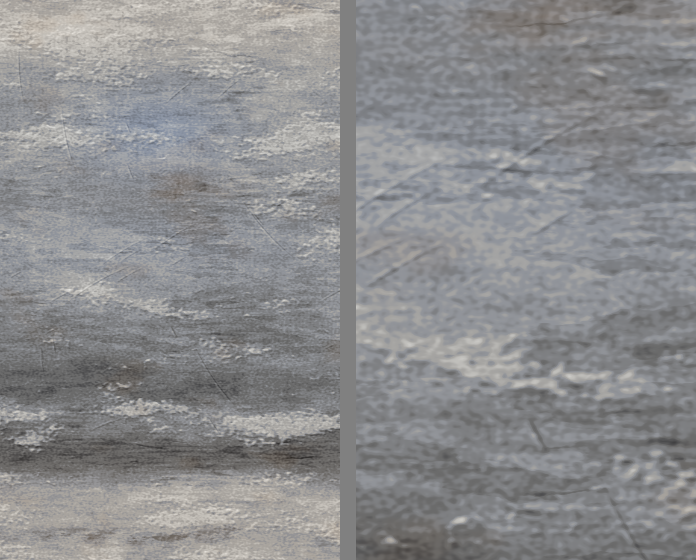
Left: the whole. Right: its middle third, enlarged.
This texture is drawn by a WebGL 1 fragment shader. Its source:

```glsl
precision highp float;
// Weathered plaster wall: misty grey-blue washes, lacy pale crusts, cracks and scratches.
uniform vec2 u_resolution;

const vec3 CHARCOAL = vec3(0.32, 0.32, 0.325);
const vec3 ASH      = vec3(0.42, 0.42, 0.42);
const vec3 SLATE    = vec3(0.495, 0.50, 0.51);
const vec3 MIST     = vec3(0.57, 0.58, 0.60);
const vec3 STONE    = vec3(0.645, 0.64, 0.63);
const vec3 CHALK    = vec3(0.755, 0.75, 0.735);
const vec3 BLUE_TINT = vec3(-0.03, 0.0, 0.05);
const vec3 RUST_TINT = vec3(0.0, -0.04, -0.08);
const vec3 WARM_TINT = vec3(0.012, 0.0, -0.012);
const float CRUST_TONE = 0.745;
const float RELIEF = 0.10;
const float CRACK_DEPTH = 0.13;
const float GRAIN = 0.13;
const int SCRATCHES = 30;

vec2 hash2(vec2 p) {
  p = vec2(dot(p, vec2(127.1, 311.7)), dot(p, vec2(269.5, 183.3)));
  return fract(sin(p) * 43758.545);
}

float corner(vec2 cell, vec2 f, vec2 o) {
  return dot(hash2(cell + o) * 2.0 - 1.0, f - o);
}

float noise(vec2 p) {
  vec2 i = floor(p), f = fract(p);
  vec2 w = f * f * f * (f * (f * 6.0 - 15.0) + 10.0);
  return mix(mix(corner(i, f, vec2(0, 0)), corner(i, f, vec2(1, 0)), w.x),
             mix(corner(i, f, vec2(0, 1)), corner(i, f, vec2(1, 1)), w.x), w.y);
}

float fbm(vec2 p) {
  float sum = 0.0, amp = 0.5;
  for (int k = 0; k < 6; k++) {
    sum += amp * noise(p);
    p = mat2(1.9, 0.2, -0.2, 1.9) * p + 7.3;
    amp *= 0.6;
  }
  return sum;
}

// Soft elliptical spot
float spot(vec2 p, vec2 centre, vec2 radius) {
  vec2 d = (p - centre) / radius;
  return exp(-dot(d, d));
}

// Broad light and dark bands from top to bottom
float bandTone(float y) {
  float v = mix(0.675, 0.585, smoothstep(0.93, 0.84, y));
  v = mix(v, 0.545, smoothstep(0.70, 0.62, y));
  v = mix(v, 0.59, smoothstep(0.60, 0.55, y));
  v = mix(v, 0.51, smoothstep(0.48, 0.41, y));
  v = mix(v, 0.425, smoothstep(0.38, 0.31, y));
  v = mix(v, 0.48, smoothstep(0.31, 0.27, y));
  v = mix(v, 0.375, smoothstep(0.25, 0.20, y));
  return mix(v, 0.645, smoothstep(0.19, 0.11, y));
}

// Ragged coverage of the pale crust, denser in a few places
float crust(vec2 p) {
  float bias = -0.13 + 0.24 * spot(p, vec2(0.20, 0.93), vec2(0.15, 0.06))
    + 0.25 * spot(p, vec2(0.53, 0.72), vec2(0.17, 0.05))
    + 0.20 * spot(p, vec2(0.04, 0.77), vec2(0.10, 0.05))
    + 0.27 * spot(p, vec2(0.46, 0.245), vec2(0.22, 0.022))
    + 0.22 * spot(p, vec2(0.18, 0.26), vec2(0.16, 0.02))
    + 0.22 * spot(p, vec2(0.42, 0.385), vec2(0.07, 0.02))
    + 0.17 * spot(p, vec2(0.30, 0.08), vec2(0.50, 0.07));
  float field = fbm(p * vec2(5.0, 17.0) + 3.7) + 0.22 * noise(p * vec2(110.0, 150.0));
  return smoothstep(-0.02, 0.18, field + bias);
}

// Embossed scratches: a dark groove beside a lit lip
float scratches(vec2 p, float aspect) {
  float sum = 0.0;
  for (int k = 0; k < SCRATCHES; k++) {
    vec2 a = hash2(vec2(float(k), 4.0)), b = hash2(vec2(float(k), 9.0));
    float angle = mix(mix(0.35, 0.75, a.y), mix(1.6, 2.5, a.x), step(0.5, b.x));
    float halfLen = 0.014 + 0.075 * b.y * b.y * b.y;
    vec2 d = p - vec2(a.x * aspect, 0.2 + 0.72 * a.y);
    vec2 dir = vec2(cos(angle), sin(angle));
    float along = dot(d, dir);
    float side = dot(d, vec2(-dir.y, dir.x)) + 1.2 * along * along;
    float groove = exp(-pow(side / 0.0012, 2.0));
    float lip = exp(-pow((side - 0.0027) / 0.0015, 2.0));
    sum += (0.6 * lip - groove) * smoothstep(halfLen, halfLen * 0.3, abs(along));
  }
  return sum;
}

vec3 palette(float v) {
  vec3 c = mix(CHARCOAL, ASH, smoothstep(0.31, 0.42, v));
  c = mix(c, SLATE, smoothstep(0.42, 0.50, v));
  c = mix(c, MIST, smoothstep(0.50, 0.58, v));
  c = mix(c, STONE, smoothstep(0.58, 0.64, v));
  return mix(c, CHALK, smoothstep(0.64, 0.76, v)) + min(v - 0.32, 0.0) + max(v - 0.76, 0.0);
}

void main() {
  vec2 p = gl_FragCoord.xy / u_resolution.y;
  float aspect = u_resolution.x / u_resolution.y;
  float cloud = fbm(p * vec2(3.0, 6.0) + 21.0);
  float wash = fbm(p * vec2(4.5, 19.0) + 40.0);
  float fleck = fbm(p * vec2(22.0, 60.0) + 11.0);

  // Washes, torn dark and light layers, vertical drips
  float tone = bandTone(p.y + 0.09 * cloud + 0.05 * wash) + 0.20 * wash + 0.14 * cloud;
  float middle = smoothstep(0.12, 0.25, p.y) * smoothstep(0.85, 0.55, p.y);
  float torn = wash + 0.2 * fleck + 0.18 * spot(p, vec2(0.5, 0.45), vec2(0.2, 0.04));
  tone -= 0.085 * middle * smoothstep(0.05, 0.10, torn);
  float veil = fbm(p * vec2(4.0, 13.0) + 95.0) + 0.15 * fleck;
  tone += 0.05 * smoothstep(0.06, 0.13, veil) + 0.03 * noise(p * vec2(38.0, 4.0));

  // Lacy crust with lit upper and shaded lower edges, pitted inside
  float cover = crust(p);
  float edge = cover - crust(p + vec2(-0.0015, 0.003));
  float pits = smoothstep(0.05, 0.4, noise(p * vec2(130.0, 170.0)));
  tone = mix(tone, CRUST_TONE + 0.15 * fleck - 0.12 * pits, 0.75 * cover) + RELIEF * edge;

  // Straight brushed lines and thin broken cracks
  float patchy = smoothstep(-0.05, 0.22, fbm(p * vec2(4.0, 8.0) + 60.0));
  tone += (0.05 + 0.09 * patchy) * noise(p * vec2(14.0, 210.0) + cloud);
  float seam = abs(noise(p * vec2(7.0, 60.0) + vec2(0.0, 0.8 * cloud + 0.5 * fleck)));
  float broken = patchy * smoothstep(-0.05, 0.15, noise(p * vec2(16.0, 45.0) + 33.0));
  tone -= CRACK_DEPTH * broken * smoothstep(0.10, 0.0, seam) * (1.0 - 0.6 * cover);
  tone += 0.085 * scratches(p, aspect) + 0.09 * fleck;
  tone += GRAIN * (noise(p * vec2(190.0, 280.0)) + 0.5 * noise(p * vec2(75.0, 130.0)));

  // Brown broken seam near the foot
  float foot = spot(p, vec2(0.26, 0.045 + 0.05 * cloud), vec2(0.3, 0.014));
  foot *= smoothstep(-0.10, 0.12, wash + 0.6 * fleck);
  tone -= 0.22 * foot;

  // Blue haze, rust stains and warm ends
  float blue = spot(p, vec2(0.28, 0.76), vec2(0.13, 0.07)) + 0.3 * spot(p, vec2(0.25, 0.56), vec2(0.3, 0.06));
  float rust = spot(p, vec2(0.31, 0.665), vec2(0.10, 0.04)) * smoothstep(-0.2, 0.25, wash + cloud);
  rust += 0.4 * foot + 0.35 * smoothstep(0.08, 0.3, fbm(p * vec2(7.0, 12.0) + 80.0));
  float warm = smoothstep(0.32, 0.1, p.y) + smoothstep(0.84, 0.96, p.y);
  vec3 color = palette(tone - 0.05 * rust);
  color += BLUE_TINT * blue * (1.0 - 0.7 * cover) + RUST_TINT * rust + WARM_TINT * warm;
  gl_FragColor = vec4(clamp(color, 0.0, 1.0), 1.0);
}
```
